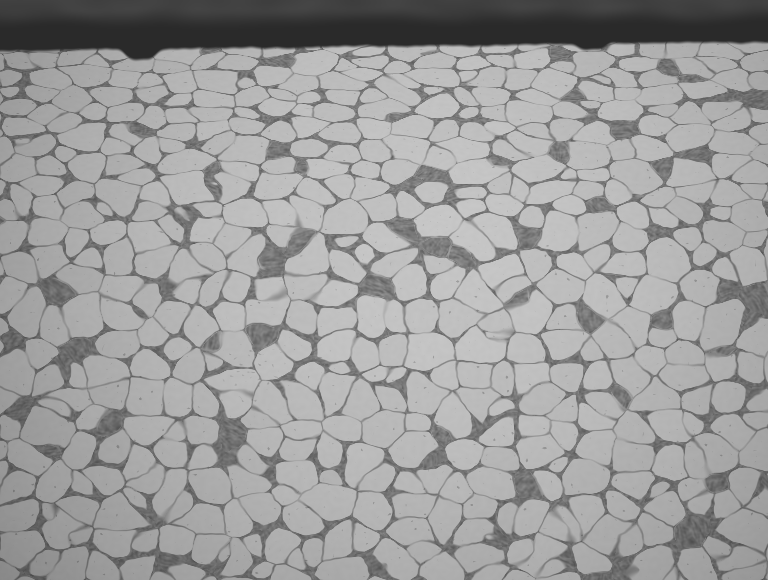
This texture is drawn by a WebGL 2 fragment shader. Its source:

```glsl
#version 300 es
precision highp float;
// Etched two-phase steel under a microscope: pale rounded grains, dark lamellar
// pockets at their junctions, and a black mount above a slightly pitted surface.
// Grains are a weighted Voronoi diagram; pockets grow where three cells meet.
uniform vec2 u_resolution;
out vec4 fragColor;

const vec2 GRAIN_DENSITY = vec2(18.0, 21.0);  // cells per canvas height
const float SURFACE_SQUEEZE = 24.0;           // flattens grains near the surface
const float SQUEEZE_START = 0.55;
const float SIZE_SPREAD = 0.36;
const float DARK_CELL_SHARE = 0.09;
const float POCKET_SIZE = 0.145;
const float POCKET_VARIATION = 0.42;
const float BOUNDARY_WIDTH = 0.10;
const vec2 LIGHT_CENTRE = vec2(0.74, 0.60);
const float LIGHT_PEAK = 0.765;
const float LIGHT_FALLOFF = 0.25;
const float POCKET_TONE = 0.63;               // relative to the grains
const float MOUNT_DARK = 0.165;
const float MOUNT_LIGHT = 0.255;
const vec2 ROUGH_PATCH = vec2(0.435, 0.35);

vec2 hash2(vec2 p) {
    vec3 h = fract(p.xyx * vec3(0.1031, 0.1030, 0.0973));
    h += dot(h, h.yzx + 33.33);
    return fract((h.xx + h.yz) * h.zy);
}

float cornerSlope(vec2 cell, vec2 offset) {
    float angle = 6.2832 * hash2(cell).x;
    return dot(vec2(cos(angle), sin(angle)), offset);
}

// Gradient noise, roughly -0.7 to 0.7
float noise(vec2 p) {
    vec2 i = floor(p), f = p - i;
    vec2 s = f * f * f * (f * (f * 6.0 - 15.0) + 10.0);
    vec2 e = vec2(1.0, 0.0);
    float low = mix(cornerSlope(i, f), cornerSlope(i + e, f - e), s.x);
    float high = mix(cornerSlope(i + e.yx, f - e.yx), cornerSlope(i + e.xx, f - e.xx), s.x);
    return mix(low, high, s.y);
}

float bump(float x, float centre, float width) {
    float t = (x - centre) / width;
    return exp(-t * t * t * t);
}

// Height of the metal surface, with two shallow pits
float surfaceHeight(float x) {
    float base = 0.912 + 0.012 * x + 0.004 * noise(vec2(x * 9.0, 3.0));
    float ripple = 0.0025 * noise(vec2(x * 45.0, 8.0));
    return base + ripple - 0.017 * bump(x, 0.242, 0.030) - 0.010 * bump(x, 1.02, 0.027);
}

// The three smallest weighted distances; also the nearest cell and the offset to it
vec3 grainDistances(vec2 q, out vec2 nearestCell, out vec2 nearestOffset) {
    vec2 home = floor(q);
    vec3 d = vec3(9.0);
    for (int y = -2; y <= 2; y++) {
        for (int x = -2; x <= 2; x++) {
            vec2 cell = home + vec2(x, y);
            vec2 offset = q - cell - 0.5 - 0.88 * (hash2(cell) - 0.5);
            vec2 kind = hash2(cell + 71.0);
            float weight = kind.x < DARK_CELL_SHARE ? -0.08 : SIZE_SPREAD * kind.y;
            float dist = length(offset) - weight;
            if (dist < d.x) {
                d = vec3(dist, d.xy);
                nearestCell = cell;
                nearestOffset = offset;
            } else if (dist < d.y) d = vec3(d.x, dist, d.y);
            else d.z = min(d.z, dist);
        }
    }
    return d;
}

float metalTone(vec2 p, float pixel) {
    float upper = max(p.y - SQUEEZE_START, 0.0);
    vec2 q = p * GRAIN_DENSITY + vec2(0.0, SURFACE_SQUEEZE * upper * upper);
    q += 0.22 * vec2(noise(q * 0.9), noise(q * 0.9 + 40.0));
    q += 0.04 * vec2(noise(q * 4.0), noise(q * 4.0 + 17.0));

    vec2 cell, offset;
    vec3 d = grainDistances(q, cell, offset);
    float edge = d.y - d.x, junction = d.z - d.x;
    float soft = max(0.045, 1.2 * pixel * GRAIN_DENSITY.y);

    // Pockets: pointed along boundaries, widest at junctions
    float size = POCKET_SIZE + POCKET_VARIATION * noise(q * 0.8 + 9.0);
    float pocket = 1.0 - smoothstep(-soft, soft, edge + 0.4 * junction - size);
    float darkCell = step(hash2(cell + 71.0).x, DARK_CELL_SHARE);
    pocket = max(pocket, darkCell * smoothstep(0.0, 2.0 * soft, edge));

    // Lamellae turn with each grain
    float angle = 6.2832 * hash2(cell + 13.0).y;
    vec2 along = mat2(cos(angle), -sin(angle), sin(angle), cos(angle)) * offset;
    float lamellae = 0.17 * noise(along * vec2(3.0, 10.0)) + 0.10 * noise(q * 9.0);

    // Grain tone, thin boundaries, scattered specks
    float grain = 1.0 + 0.035 * (hash2(cell + 29.0).x - 0.5) + 0.018 * noise(q * 5.0);
    float strength = clamp(0.23 + 0.35 * noise(q * 1.3 + 60.0), 0.05, 0.38);
    grain -= strength * (1.0 - smoothstep(0.0, max(BOUNDARY_WIDTH, 2.0 * soft), edge));
    float rough = exp(-dot(p - ROUGH_PATCH, p - ROUGH_PATCH) / 0.0022);
    grain -= 0.20 * smoothstep(0.43 - 0.22 * rough, 0.62, noise(q * 6.5 + 90.0));

    float light = LIGHT_PEAK - LIGHT_FALLOFF * dot(p - LIGHT_CENTRE, p - LIGHT_CENTRE);
    return light * mix(grain, POCKET_TONE + lamellae, pocket);
}

float mountTone(vec2 p) {
    float haze = smoothstep(0.948, 0.985, p.y + 0.012 * noise(p * 8.0) - 0.006 * p.x);
    return mix(MOUNT_DARK, MOUNT_LIGHT, haze) + 0.03 * haze * noise(p * vec2(14.0, 30.0));
}

void main() {
    vec2 p = gl_FragCoord.xy / u_resolution.y;
    float pixel = 1.0 / u_resolution.y;
    float blur = max(0.004, pixel);
    float mount = smoothstep(-blur, blur, p.y - surfaceHeight(p.x));
    float tone = mix(metalTone(p, pixel), mountTone(p), mount);
    fragColor = vec4(vec3(tone), 1.0);
}
```
